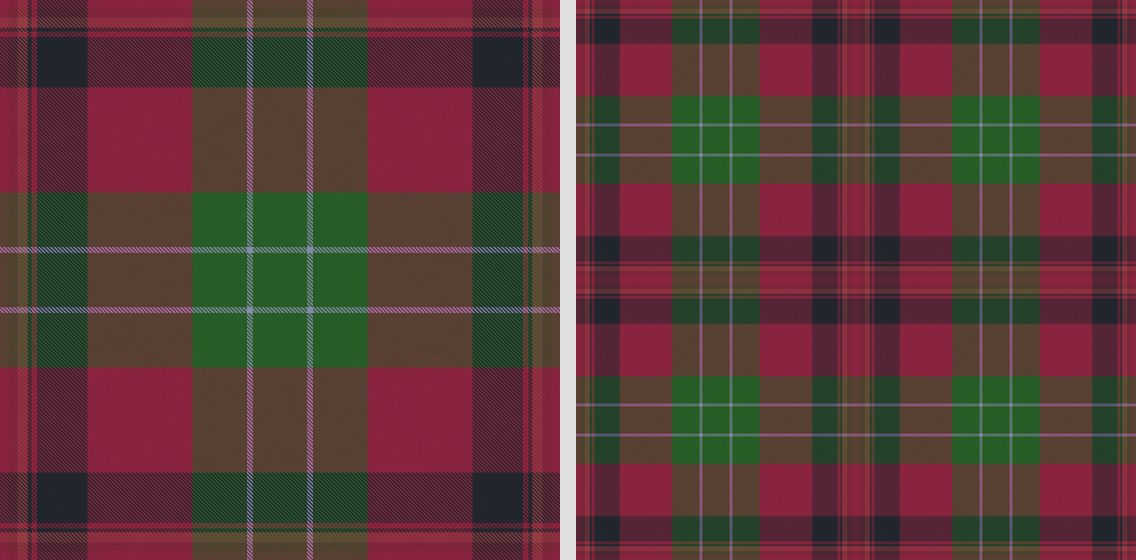
Left, the tile; right, the same tile 2 across and 2 down.
Write a three.js fragment shader that draws this pattern.

```glsl
varying vec2 vUv;

float hash(vec2 p) {
  return fract(sin(dot(p, vec2(127.1, 311.7))) * 43758.5453);
}

// Value noise that wraps after the given number of cells
float wrapNoise(vec2 uv, float cells) {
  vec2 p = uv * cells;
  vec2 i = floor(p);
  vec2 f = smoothstep(0.0, 1.0, p - i);
  vec2 a = mod(i, cells);
  vec2 b = mod(i + 1.0, cells);
  return mix(mix(hash(a), hash(vec2(b.x, a.y)), f.x),
             mix(hash(vec2(a.x, b.y)), hash(b), f.x), f.y);
}

// Soft step at a stripe edge, measured in threads
float past(float edge, float d, float blur) {
  return smoothstep(edge - blur, edge + blur, d);
}

// Mirrored stripe sequence, 576 threads per repeat
vec3 stripes(float t) {
  vec3 crimson = vec3(0.535, 0.138, 0.245);
  vec3 green = vec3(0.15, 0.365, 0.15);
  vec3 charcoal = vec3(0.13, 0.15, 0.175);
  vec3 lavender = vec3(0.53, 0.54, 0.67);
  vec3 coral = vec3(0.57, 0.23, 0.26);
  vec3 maroon = vec3(0.46, 0.15, 0.21);

  float d = abs(fract(t) - 0.5) * 576.0;
  float blur = max(fwidth(t) * 288.0, 0.05);

  vec3 color = mix(green, lavender, past(28.0, d, blur) - past(34.0, d, blur));
  color = mix(color, crimson, past(90.0, d, blur));
  color = mix(color, charcoal, past(198.0, d, blur));
  color = mix(color, crimson, past(250.0, d, blur));
  color = mix(color, charcoal, past(255.5, d, blur));
  color = mix(color, coral, past(259.5, d, blur));
  color = mix(color, maroon, past(270.0, d, blur));
  return mix(color, crimson, past(279.0, d, blur));
}

void main() {
  // Diagonal twill decides which set of threads lies on top
  float diagonal = (vUv.x + vUv.y) * 144.0;
  float ridge = abs(fract(diagonal) - 0.5) - 0.25;
  float soft = clamp(fwidth(diagonal) * 0.5, 0.03, 0.4);
  float warpOnTop = smoothstep(-soft, soft, ridge);
  vec3 color = mix(stripes(vUv.y), stripes(vUv.x), warpOnTop);

  // Faint thread relief and fibre grain
  color *= 0.985 + 0.03 * warpOnTop;
  color *= 0.97 + 0.04 * wrapNoise(vUv, 256.0) + 0.02 * wrapNoise(vUv, 48.0);

  gl_FragColor = vec4(color, 1.0);
}
```
